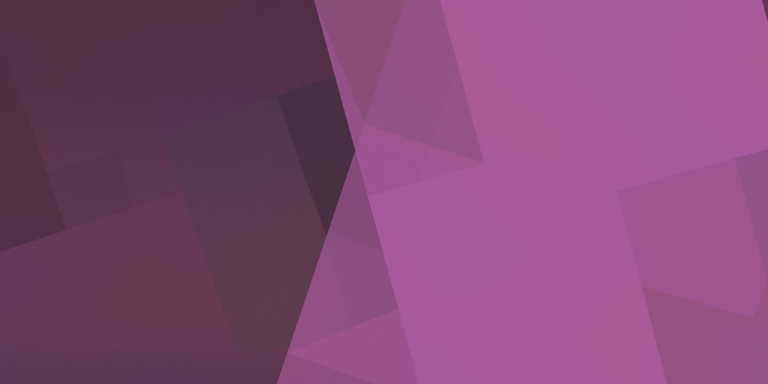
Reproduce this background procedurally as a Shadertoy shader.

```glsl
// Overlapping translucent slanted panels: dark plum on the left, bright orchid on the right.

// Panel colours
const vec3 PLUM_TOP    = vec3(0.315, 0.182, 0.270);
const vec3 PLUM_LOW    = vec3(0.385, 0.220, 0.328);
const vec3 PLUM_SIDE   = vec3(0.308, 0.182, 0.265);
const vec3 PLUM_GREY   = vec3(0.355, 0.228, 0.316);
const vec3 PLUM_SHADE  = vec3(0.285, 0.185, 0.258);
const vec3 ORCHID      = vec3(0.652, 0.352, 0.606);
const vec3 ORCHID_SOFT = vec3(0.620, 0.332, 0.567);
const vec3 MAUVE       = vec3(0.570, 0.318, 0.535);
const vec3 MAUVE_RED   = vec3(0.540, 0.302, 0.470);
const vec3 MAUVE_DEEP  = vec3(0.540, 0.298, 0.490);

// Steep lines: x at the bottom, then dx/dy
const vec2 BRIGHT_LEFT  = vec2(1.091, -0.273);
const vec2 WEDGE_LEFT   = vec2(0.721,  0.336);
const vec2 TOP_RIGHT    = vec2(1.416, -0.270);
const vec2 TOP_FACET    = vec2(0.898,  0.361);
const vec2 SLIVER_RIGHT = vec2(1.229, -0.411);
const vec2 WEDGE_FACET  = vec2(0.961, -0.307);
const vec2 RIGHT_LEFT   = vec2(1.737, -0.259);
const vec2 RIGHT_INNER  = vec2(2.067, -0.260);
const vec2 RIGHT_FACET  = vec2(1.893,  0.395);
const vec2 CORNER_LEFT  = vec2(2.257, -0.273);
const vec2 GREY_LEFT    = vec2(0.647, -0.347);
const vec2 SHADE_LEFT   = vec2(0.986, -0.355);
const vec2 SIDE_RIGHT   = vec2(0.307, -0.338);
const vec2 PATCH_RIGHT  = vec2(0.463, -0.255);

// Shallow lines: y at the left, then dy/dx
const vec2 TOP_BASE    = vec2( 0.211,  0.289);
const vec2 TOP_FOLD    = vec2( 0.989, -0.328);
const vec2 WEDGE_FOLD  = vec2( 0.718, -0.375);
const vec2 WEDGE_BASE  = vec2(-0.219,  0.400);
const vec2 WEDGE_TIP   = vec2( 0.348, -0.356);
const vec2 RIGHT_TOP   = vec2( 0.056,  0.278);
const vec2 RIGHT_FOLD  = vec2( 0.742, -0.291);
const vec2 GREY_TOP    = vec2( 0.503,  0.345);
const vec2 GREY_BASE   = vec2(-0.106,  0.270);
const vec2 SIDE_BASE   = vec2( 0.344,  0.333);
const vec2 PATCH_TOP   = vec2( 0.513,  0.314);

const float CLOUD_SCALE = 2.2, CLOUD_AMOUNT = 0.018;
const float GRAIN_SCALE = 140.0, GRAIN_AMOUNT = 0.012;

// Antialiased half planes
float cover(float d) {
    float soft = 0.75 / iResolution.y;
    return smoothstep(-soft, soft, d);
}
float rightOf(vec2 p, vec2 line) {
    return cover((p.x - line.x - line.y * p.y) / length(vec2(1.0, line.y)));
}
float leftOf(vec2 p, vec2 line) { return 1.0 - rightOf(p, line); }
float above(vec2 p, vec2 line) { return rightOf(p.yx, line); }
float below(vec2 p, vec2 line) { return 1.0 - above(p, line); }

// Gradient noise
vec2 gradientAt(vec2 cell) {
    float h = fract(sin(dot(cell, vec2(127.1, 311.7))) * 43758.5);
    return vec2(cos(6.2832 * h), sin(6.2832 * h));
}
float gradientNoise(vec2 p) {
    vec2 i = floor(p), f = p - i;
    vec2 u = f * f * f * (f * (f * 6.0 - 15.0) + 10.0);
    vec2 e = vec2(1.0, 0.0);
    float low  = mix(dot(gradientAt(i), f), dot(gradientAt(i + e), f - e), u.x);
    float high = mix(dot(gradientAt(i + e.yx), f - e.yx), dot(gradientAt(i + 1.0), f - 1.0), u.x);
    return mix(low, high, u.y);
}

vec3 plumSide(vec2 p) {
    vec3 c = mix(PLUM_LOW, PLUM_TOP, smoothstep(0.3, 1.0, p.y));
    c = mix(c, vec3(0.330, 0.195, 0.305), smoothstep(0.18, 0.0, p.y) * 0.7);
    c *= 1.0 + 0.03 * below(p, SIDE_BASE);
    float side = leftOf(p, SIDE_RIGHT) * above(p, SIDE_BASE);
    c = mix(c, PLUM_SIDE, side * 0.85);
    float patchMask = rightOf(p, SIDE_RIGHT) * leftOf(p, PATCH_RIGHT)
                    * above(p, SIDE_BASE) * below(p, PATCH_TOP);
    c = mix(c, PLUM_SIDE, patchMask * 0.25);
    float grey = rightOf(p, GREY_LEFT) * below(p, GREY_TOP) * above(p, GREY_BASE);
    vec3 greyColor = mix(PLUM_GREY, PLUM_GREY * 0.93, smoothstep(0.3, 0.75, p.y));
    c = mix(c, greyColor, grey);
    return mix(c, PLUM_SHADE, grey * rightOf(p, SHADE_LEFT));
}

vec3 orchidSide(vec2 p) {
    vec3 c = ORCHID;
    // Folded panel at the top
    vec3 fold = mix(ORCHID_SOFT, MAUVE, above(p, TOP_FOLD));
    fold *= 1.0 + 0.02 * rightOf(p, TOP_FACET);
    fold = mix(fold, MAUVE_RED, leftOf(p, WEDGE_LEFT));
    fold = mix(fold, ORCHID_SOFT * 0.97, leftOf(p, SLIVER_RIGHT) * leftOf(p, WEDGE_LEFT) * 0.7);
    c = mix(c, fold, leftOf(p, TOP_RIGHT) * above(p, TOP_BASE));
    // Panel at the right
    vec3 panel = mix(ORCHID_SOFT, MAUVE, rightOf(p, RIGHT_INNER));
    float shadow = max(below(p, RIGHT_FOLD), rightOf(p, RIGHT_FACET) * below(p, RIGHT_TOP - vec2(0.3, 0.0)));
    panel = mix(panel, MAUVE_RED * 1.06, shadow * 0.75);
    c = mix(c, panel, rightOf(p, RIGHT_LEFT) * below(p, RIGHT_TOP));
    c = mix(c, PLUM_LOW, rightOf(p, CORNER_LEFT));
    // Wedge crossing the dark side
    vec3 wedge = mix(MAUVE_DEEP, MAUVE * 0.99, below(p, WEDGE_FOLD));
    wedge *= 1.0 - 0.03 * rightOf(p, WEDGE_FACET);
    vec3 tip = mix(ORCHID_SOFT * 0.98, MAUVE_DEEP * 1.03, below(p, WEDGE_TIP));
    wedge = mix(wedge, tip, below(p, WEDGE_BASE));
    return mix(c, wedge, leftOf(p, BRIGHT_LEFT));
}

void mainImage(out vec4 fragColor, in vec2 fragCoord) {
    vec2 p = fragCoord / iResolution.y;
    float bright = max(rightOf(p, BRIGHT_LEFT), rightOf(p, WEDGE_LEFT));
    vec3 color = mix(plumSide(p), orchidSide(p), bright);
    // Soft red-to-violet clouds, and grain on the dark side
    color += CLOUD_AMOUNT * gradientNoise(p * CLOUD_SCALE) * vec3(1.0, 0.0, -1.5);
    color += GRAIN_AMOUNT * gradientNoise(p * GRAIN_SCALE) * (1.0 - 0.8 * bright);
    fragColor = vec4(color, 1.0);
}
```
